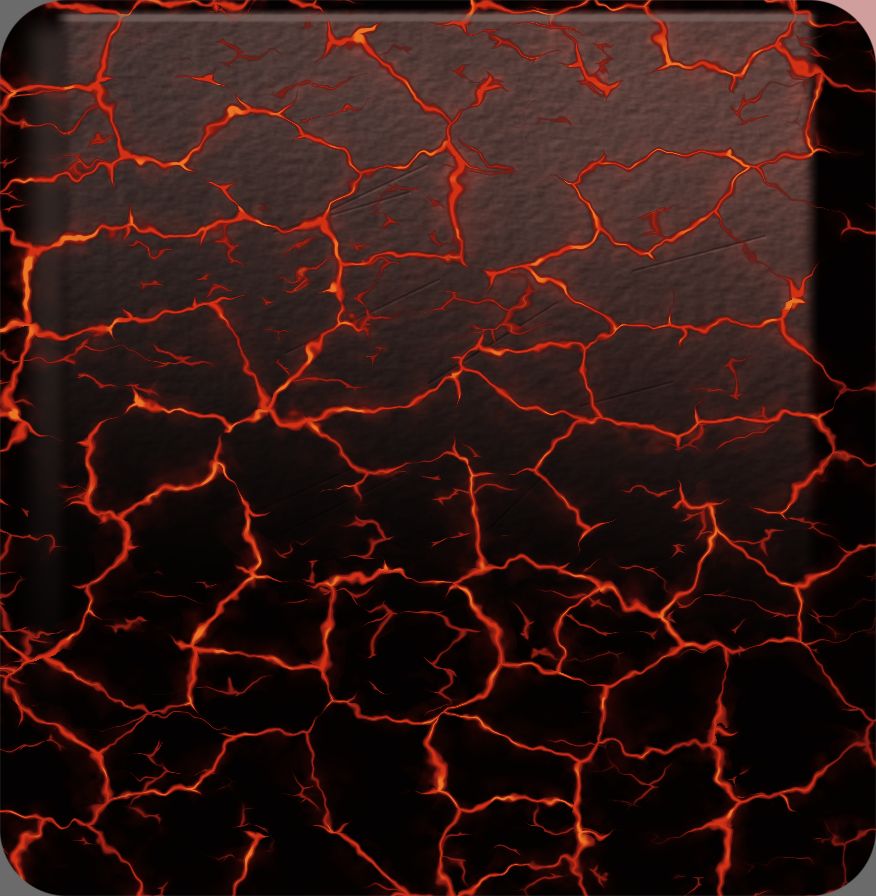
Write a Shadertoy shader that draws this texture.

```glsl
vec2 hash2(vec2 p) {
    vec3 q = fract(p.xyx * vec3(0.1031, 0.1030, 0.0973));
    q += dot(q, q.yzx + 33.33);
    return fract((q.xx + q.yz) * q.zy);
}

float noise(vec2 p) {
    vec2 i = floor(p), f = fract(p);
    f = f * f * (3.0 - 2.0 * f);
    float low = mix(hash2(i).x, hash2(i + vec2(1, 0)).x, f.x);
    float high = mix(hash2(i + vec2(0, 1)).x, hash2(i + vec2(1, 1)).x, f.x);
    return mix(low, high, f.y);
}

float fbm(vec2 p) {
    float sum = 0.0, gain = 0.5;
    for (int i = 0; i < 4; i++) {
        sum += gain * noise(p);
        p = p * 2.1 + 17.3;
        gain *= 0.5;
    }
    return sum;
}

// Core heat and wide glow along cell borders, tapering away from junctions
vec2 cracks(vec2 p, float width, float keep) {
    vec2 cell = floor(p), first = cell, second = cell;
    vec3 nearest = vec3(99.0);
    for (int j = -2; j <= 2; j++)
    for (int i = -2; i <= 2; i++) {
        vec2 site = cell + vec2(i, j);
        site += 0.1 + 0.8 * hash2(site + 41.0);
        float d = dot(site - p, site - p);
        if (d < nearest.x) {
            nearest = vec3(d, nearest.xy);
            second = first;
            first = site;
        } else if (d < nearest.y) {
            nearest = vec3(nearest.x, d, nearest.y);
            second = site;
        } else {
            nearest.z = min(nearest.z, d);
        }
    }
    float border = (nearest.y - nearest.x) / (2.0 * distance(first, second));
    float junction = exp(-6.0 * (sqrt(nearest.z) - sqrt(nearest.x)));
    float pick = hash2(floor(first) + floor(second) + 7.0).x;
    float strength = 0.6 * smoothstep(1.0 - keep, 1.4 - keep, pick);
    float amount = mix(strength, 1.0, junction);
    float core = exp(-border / (width * (0.3 + amount)));
    float glow = exp(-border / (width * 4.0));
    return smoothstep(0.05, 0.6, amount) * vec2(core, glow);
}

float segment(vec2 p, vec2 a, vec2 b) {
    vec2 ab = b - a;
    return length(p - a - ab * clamp(dot(p - a, ab) / dot(ab, ab), 0.0, 1.0));
}

float roundedBox(vec2 p, vec2 halfSize, float radius) {
    vec2 q = abs(p) - halfSize + radius;
    return length(max(q, 0.0)) + min(max(q.x, q.y), 0.0) - radius;
}

void mainImage(out vec4 fragColor, in vec2 fragCoord) {
    vec2 uv = fragCoord / iResolution.xy;
    vec2 p = fragCoord / iResolution.y;
    vec2 size = vec2(iResolution.x / iResolution.y, 1.0);
    float pixel = 1.0 / iResolution.y;

    // Embossed stone grain
    vec2 grain = p * vec2(85, 140);
    float relief = fbm(grain) - fbm(grain + vec2(0.3, -0.4));
    float light = smoothstep(0.27, 0.95, uv.y + 0.1 * (uv.x - 0.5));
    vec3 stone = mix(vec3(0.25, 0.20, 0.19), vec3(0.38, 0.26, 0.24), uv.x);
    stone *= light * (1.0 + 0.55 * relief) * (0.92 + 0.16 * fbm(p * 9.0));

    // Slanted scratches with a lit lip
    for (int i = 0; i < 9; i++) {
        vec2 r = hash2(vec2(i, 5)), s = hash2(vec2(i, 23));
        vec2 start = vec2(0.25 + 0.5 * r.x, 0.38 + 0.38 * r.y);
        float angle = 0.25 + 0.65 * s.x;
        vec2 end = start + (0.08 + 0.13 * s.y) * vec2(cos(angle), sin(angle));
        float groove = smoothstep(0.002, 0.0, segment(p, start, end));
        float lip = smoothstep(0.002, 0.0, segment(p + vec2(-0.001, 0.002), start, end));
        stone *= 1.0 - 0.35 * groove + 0.25 * lip;
    }

    // Glossy panel, left bevel and top highlight
    float panel = smoothstep(0.06, 0.085, uv.x) * smoothstep(0.937, 0.915, uv.x)
                * smoothstep(0.992, 0.982, uv.y);
    vec3 color = vec3(0.012, 0.003, 0.003) + stone * panel;
    float bevel = smoothstep(0.015, 0.055, uv.x) * smoothstep(0.08, 0.06, uv.x);
    color += vec3(0.17, 0.14, 0.13) * bevel * smoothstep(0.15, 0.8, uv.y)
           * smoothstep(0.99, 0.95, uv.y);
    float rim = smoothstep(0.006, 0.002, abs(uv.y - 0.98)) * panel;

    // Molten cracks, with fine sideways veins between them
    vec2 warp = vec2(fbm(p * 16.0), fbm(p * 16.0 + 50.0)) - 0.47;
    vec2 jag = vec2(noise(p * 70.0), noise(p * 70.0 + 9.0)) - 0.5;
    vec2 bent = p + 0.045 * warp + 0.009 * jag;
    float flicker = 0.6 + 0.65 * noise(p * 22.0 + 4.0);
    vec2 main = cracks(bent * vec2(7.8, 11.0) + 3.0, 0.030, 0.85) * flicker;
    vec2 veins = cracks(bent * vec2(12, 30) + 60.0, 0.065, 0.5);
    veins *= smoothstep(0.35, 0.7, noise(p * vec2(11, 17) + 31.0));
    float dim = mix(0.82, 1.05, uv.y) * mix(0.55, 1.0, smoothstep(0.96, 0.91, uv.x));
    float heat = dim * max(1.1 * main.x, 0.6 * veins.x);
    float glow = dim * (main.y + 0.5 * veins.y) * smoothstep(0.2, 0.7, fbm(p * 45.0));

    vec3 lava = mix(vec3(0.20, 0.035, 0.025), vec3(0.52, 0.10, 0.07), smoothstep(0.15, 0.42, heat));
    lava = mix(lava, vec3(0.82, 0.19, 0.08), smoothstep(0.4, 0.8, heat));
    float ember = smoothstep(0.5, 0.8, noise(p * 65.0 + 12.0)) * smoothstep(0.45, 0.8, heat);
    lava = mix(lava, vec3(0.95, 0.55, 0.15), 0.75 * ember);
    color += vec3(0.24, 0.035, 0.02) * glow;
    color = mix(color, lava, smoothstep(0.1, 0.45, heat));
    color = mix(color, vec3(0.48, 0.40, 0.38), 0.7 * rim);

    // Rounded outline over a pale backdrop
    float outline = roundedBox(p - 0.5 * size, 0.5 * size, 0.075);
    vec3 backdrop = mix(vec3(0.42), vec3(0.82, 0.62, 0.62), smoothstep(1.5, 1.9, uv.x + uv.y));
    color = mix(color, backdrop, smoothstep(-pixel, pixel, outline));
    fragColor = vec4(clamp(color, 0.0, 1.0), 1.0);
}
```
